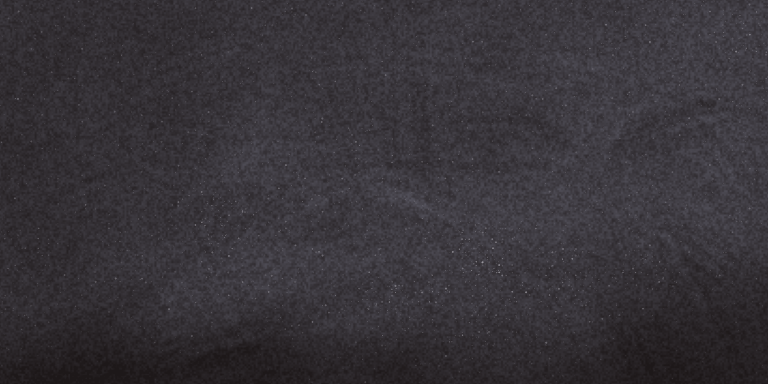
Reproduce this texture procedurally as a Shadertoy shader.

```glsl
// Worn chalkboard: dark slate with wiped chalk smears, fine grain and dust specks.
#define SLATE_DARK vec3(0.150, 0.132, 0.142)
#define SLATE_LIGHT vec3(0.270, 0.260, 0.290)
#define CHALK vec3(0.66, 0.65, 0.68)
#define BASE_TONE 0.43
#define STROKES 34
#define STROKE_GAIN 0.50
#define BRISTLE_FREQ 48.0
#define GRAIN_FREQ 205.0
#define GRAIN_GAIN 0.62
#define SPECK_FREQ 115.0
#define SPECK_RATE 0.035

float hash(vec2 p) {
    vec3 q = fract(p.xyx * vec3(0.1031, 0.1030, 0.0973));
    q += dot(q, q.yzx + 33.33);
    return fract((q.x + q.y) * q.z);
}

float noise(vec2 p) {
    vec2 i = floor(p), f = fract(p);
    f = f * f * (3.0 - 2.0 * f);
    vec2 e = vec2(0.0, 1.0);
    return mix(mix(hash(i), hash(i + e.yx), f.x),
               mix(hash(i + e.xy), hash(i + e.yy), f.x), f.y);
}

float fbm(vec2 p) {
    float sum = 0.0, gain = 0.5;
    for (int i = 0; i < 4; i++) {
        sum += gain * noise(p);
        p = mat2(1.6, 1.2, -1.2, 1.6) * p + 7.3;
        gain *= 0.5;
    }
    return sum / 0.9375;
}

// Soft elliptical patch, 1 at its centre
float patchAt(vec2 p, vec2 centre, vec2 size) {
    vec2 q = (p - centre) / size;
    return exp(-dot(q, q));
}

// Broad light and shade of the board
float boardTone(vec2 p) {
    vec2 w = p + 0.16 * (vec2(fbm(p * 3.0), fbm(p * 3.0 + 40.0)) - 0.5);
    float tone = BASE_TONE;
    tone += 0.36 * smoothstep(0.2, 2.0, w.x) * smoothstep(0.22, 0.65, w.y);
    tone += 0.30 * patchAt(w, vec2(1.1, 0.38), vec2(0.60, 0.34));
    tone += 0.22 * patchAt(w, vec2(0.5, 0.25), vec2(0.32, 0.12));
    tone -= 0.18 * patchAt(w, vec2(0.0, 0.38), vec2(0.40, 0.40));
    tone -= 0.30 * patchAt(w, vec2(1.95, 0.20), vec2(0.32, 0.14));
    tone -= 0.55 * (1.0 - smoothstep(-0.02, 0.24, w.y));
    return tone + 0.35 * (fbm(p * 4.5 + 11.0) - 0.5);
}

// Curved wipes with bristle lines, sweeping around a point below the board
float wipes(vec2 p) {
    float sum = 0.0;
    for (int i = 0; i < STROKES; i++) {
        float id = float(i) + 1.0;
        vec2 centre = vec2(0.25 + 1.65 * hash(vec2(id, 1.7)),
                           0.10 + 0.75 * hash(vec2(id, 5.3)));
        vec2 radial = centre - vec2(1.0, -0.45);
        float angle = atan(-radial.x, radial.y) + 0.8 * (hash(vec2(id, 9.1)) - 0.5);
        if (hash(vec2(id, 13.9)) < 0.15) angle += 1.3;
        float c = cos(angle), s = sin(angle);
        vec2 q = mat2(c, -s, s, c) * (p - centre);
        q.y += q.x * q.x * mix(0.1, 0.9, hash(vec2(id, 17.2)));
        vec2 size = vec2(mix(0.12, 0.36, hash(vec2(id, 21.4))),
                         mix(0.025, 0.085, hash(vec2(id, 25.8))));
        vec2 b = vec2(q.x * 3.0, q.y * BRISTLE_FREQ) + id * 17.0;
        float bristle = 0.6 * noise(b) + 0.4 * noise(b * vec2(1.7, 2.1));
        float smear = 0.5 * (hash(vec2(id, 29.6)) - 0.42);
        sum += patchAt(q, vec2(0.0), size) * (bristle - 0.5 + smear);
    }
    return sum;
}

// Where chalk dust gathers
float dustDensity(vec2 p) {
    float d = 0.8 * patchAt(p, vec2(0.97, 0.56), vec2(0.13, 0.10));
    d += patchAt(p, vec2(1.20, 0.26), vec2(0.20, 0.13));
    d += 0.6 * patchAt(p, vec2(0.58, 0.40), vec2(0.14, 0.13));
    d += 0.6 * patchAt(p, vec2(1.60, 0.29), vec2(0.16, 0.06));
    d += 0.5 * patchAt(p, vec2(1.95, 0.98), vec2(0.35, 0.18));
    return d * smoothstep(0.25, 0.7, fbm(p * 9.0 + 3.0));
}

// Round specks, one candidate per jittered cell
float specks(vec2 p, float freq, float density) {
    vec2 g = p * freq, id = floor(g);
    float blur = 0.5 * freq / iResolution.y;
    vec2 centre = 0.35 + 0.3 * vec2(hash(id + 3.1), hash(id + 8.7));
    float radius = mix(0.10, 0.30, hash(id + 14.3));
    float dotMask = 1.0 - smoothstep(radius - blur, radius + blur, length(fract(g) - centre));
    float present = step(hash(id + 21.9), SPECK_RATE + 0.20 * density);
    float bright = hash(id + 31.5);
    return dotMask * present * mix(0.15, 0.45 + 0.55 * min(density, 1.0), bright * bright);
}

void mainImage(out vec4 fragColor, in vec2 fragCoord) {
    vec2 p = fragCoord / iResolution.y;
    p.x *= 2.0 * iResolution.y / iResolution.x;

    float tone = boardTone(p) + STROKE_GAIN * wipes(p);

    // Slate grain: fine pits over slightly coarser mottling
    float grain = noise(p * GRAIN_FREQ) + 0.55 * noise(p * GRAIN_FREQ * 0.47 + 50.0) - 0.775;
    tone += GRAIN_GAIN * grain * (0.65 + 0.5 * clamp(tone, 0.0, 1.0));
    vec3 colour = mix(SLATE_DARK, SLATE_LIGHT, clamp(tone, -0.3, 1.5));

    float dust = dustDensity(p);
    float chalk = max(specks(p, SPECK_FREQ, dust), 0.7 * specks(p + 5.0, SPECK_FREQ * 1.5, dust));
    chalk *= smoothstep(-0.3, 0.5, tone);
    fragColor = vec4(mix(colour, CHALK, chalk), 1.0);
}
```
